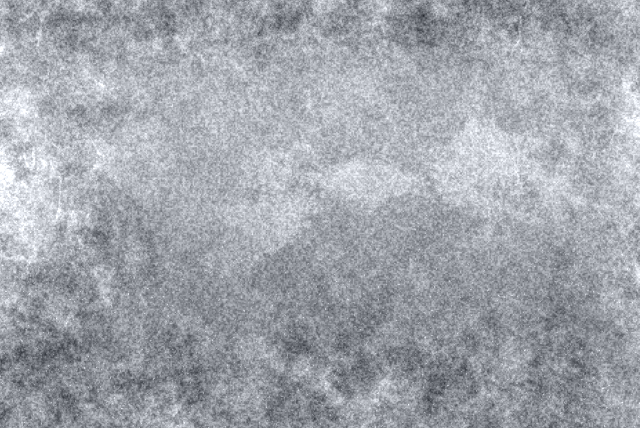
A WebGL 2 fragment shader for this texture:

```glsl
#version 300 es
precision highp float;
// Worn, brushed grey metal: a soft banded sheen under crumbly pale patches,
// mottled wear near the borders, thin veins, bright flecks and fine grain.
// All layers are hashed value noise summed into one tone, then tinted cool.

uniform vec2 u_resolution;
out vec4 fragColor;

// Integer hash: lattice cell and seed to a value in 0..1
float hash(vec2 cell, uint seed) {
    uvec2 v = uvec2(ivec2(cell)) * uvec2(1597u, 3571u) + seed * 7919u;
    uint h = v.x ^ (v.y * 26699u);
    h = (h ^ (h >> 15)) * 0x2c1b3c6du;
    h = (h ^ (h >> 12)) * 0x297a2d39u;
    h ^= h >> 15;
    return float(h & 0xffffu) / 65535.0;
}

float valueNoise(vec2 p, uint seed) {
    vec2 cell = floor(p);
    vec2 f = fract(p);
    f = f * f * (3.0 - 2.0 * f);
    float low = mix(hash(cell, seed), hash(cell + vec2(1, 0), seed), f.x);
    float high = mix(hash(cell + vec2(0, 1), seed), hash(cell + vec2(1, 1), seed), f.x);
    return mix(low, high, f.y);
}

float fbm(vec2 p, uint seed, float gain) {
    float sum = 0.0, weight = 1.0, total = 0.0;
    for (uint i = 0u; i < 6u; i++) {
        sum += weight * valueNoise(p, seed + i);
        total += weight;
        weight *= gain;
        p = mat2(1.6, 1.2, -1.2, 1.6) * p + 3.7;
    }
    return sum / total;
}

mat2 rotation(float angle) {
    float c = cos(angle), s = sin(angle);
    return mat2(c, s, -s, c);
}

// Soft elliptical spot
float glow(vec2 p, vec2 center, vec2 radius) {
    vec2 d = (p - center) / radius;
    return exp(-dot(d, d));
}

// Thin broken lines along the middle contour of a noise field
float veins(vec2 p, uint seed, float width) {
    float ridge = abs(fbm(p, seed, 0.5) - 0.5);
    float gaps = smoothstep(0.5, 0.62, fbm(p * 1.7, seed + 9u, 0.6));
    return (1.0 - smoothstep(width * 0.3, width, ridge)) * gaps;
}

// Small slanted chips, at most one per cell
float flecks(vec2 p, uint seed, float density) {
    vec2 cell = floor(p);
    vec2 center = 0.35 + 0.3 * vec2(hash(cell, seed), hash(cell, seed + 1u));
    vec2 d = rotation(6.283 * hash(cell, seed + 2u)) * (fract(p) - center);
    float size = mix(0.1, 0.3, hash(cell, seed + 3u));
    float chip = 1.0 - smoothstep(0.4, 1.0, length(d * vec2(1.0, 1.9)) / size);
    return chip * step(hash(cell, seed + 4u), density);
}

// Broad sheen: dark foot, bright middle, dimmer head
float sheen(vec2 p, float drift) {
    float y = p.y + 0.16 * (drift - 0.5);
    float tone = mix(0.535, 0.715, smoothstep(0.2, 0.64, y));
    tone -= 0.09 * smoothstep(0.74, 0.97, y);
    tone += 0.04 * (1.0 - smoothstep(0.0, 0.16, y));
    tone -= 0.07 * glow(p, vec2(1.06, 0.92), vec2(0.22, 0.07));
    return tone - 0.05 * glow(p, vec2(0.42, 0.46), vec2(0.16, 0.13));
}

void main() {
    vec2 p = gl_FragCoord.xy / u_resolution.y;
    float aspect = u_resolution.x / u_resolution.y;
    float drift = fbm(p * 2.5, 11u, 0.5);
    float crumb = fbm(p * 20.0, 23u, 0.8);
    vec2 warped = p + 0.1 * (vec2(drift, fbm(p * 4.0, 31u, 0.5)) - 0.5);

    float tone = sheen(p, drift);

    // Pale patches with crumbling edges, streaked along a diagonal
    float center = max(glow(p, vec2(0.72, 0.52), vec2(0.24, 0.22)),
                       glow(p, vec2(1.1, 0.62), vec2(0.32, 0.24)));
    float streak = fbm(rotation(0.7) * warped * vec2(7.0, 9.0), 41u, 0.62);
    float patches = smoothstep(0.43, 0.59, streak + 0.45 * (crumb - 0.5));
    tone += 0.13 * center * (patches - 0.15);

    // Mottled wear, strongest at the head, foot and left side
    float wear = max(smoothstep(0.78, 0.95, p.y), 1.0 - smoothstep(0.1, 0.5, p.x));
    wear = max(wear, 0.8 * (1.0 - smoothstep(0.1, 0.38, p.y)));
    wear = max(wear, 0.8 * smoothstep(aspect - 0.3, aspect, p.x));
    float blotches = smoothstep(0.42, 0.62, fbm(warped * 8.0, 53u, 0.68));
    tone += wear * (0.11 * (blotches - 0.45) + 0.55 * (crumb - 0.5));
    tone += 0.22 * (crumb - 0.5);

    // Veins run mostly upright
    tone += 0.13 * wear * veins(warped * vec2(7.0, 4.0), 61u, 0.025);
    tone += 0.07 * veins(rotation(0.8) * warped * vec2(5.0, 9.0), 79u, 0.018);

    // Bleached side borders with ragged limits
    float ragged = 0.16 * (drift - 0.5) + 0.18 * (crumb - 0.5);
    float leftEdge = 1.0 - smoothstep(0.0, 0.14, p.x + ragged);
    float rightEdge = 1.0 - smoothstep(0.0, 0.1, aspect - p.x + ragged);
    tone += leftEdge * (0.05 + 0.16 * glow(p, vec2(0.0, 0.62), vec2(0.3, 0.26)));
    tone += 0.11 * rightEdge;

    // Flecks show on the dark foot; grain covers everything
    float foot = 1.0 - smoothstep(0.3, 0.65, p.y);
    tone += (0.05 + 0.12 * foot) * flecks(rotation(0.4) * p * 75.0, 97u, 0.3);
    float grain = 0.6 * valueNoise(p * 310.0, 101u) + 0.4 * valueNoise(p * 170.0, 103u);
    tone += 0.36 * (grain - 0.5);

    vec3 color = tone + vec3(-0.013, 0.002, 0.03);
    fragColor = vec4(clamp(color, 0.0, 1.0), 1.0);
}
```
